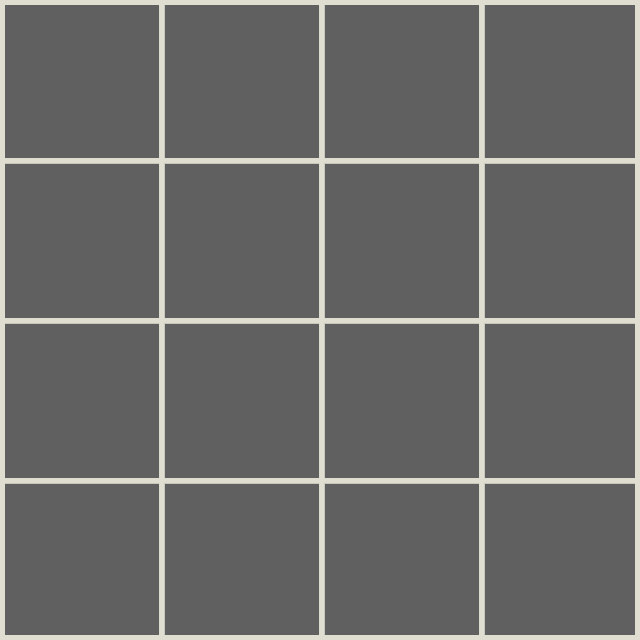
Write a Shadertoy shader that draws this pattern.

```glsl
#define TILES 4.0
#define LINE_WIDTH 0.0088
#define FRAME_WIDTH 0.0078
#define GRID_SHIFT vec2(0.0030, -0.0014)
#define TILE_COLOR vec3(0.376)
#define LINE_COLOR vec3(0.875, 0.87, 0.82)

// Distance on each axis to the nearest grid line centre
vec2 gridDistance(vec2 uv) {
    vec2 cell = fract((uv - GRID_SHIFT) * TILES + 0.5) - 0.5;
    return abs(cell) / TILES;
}

// Coverage of a band, smoothed over one pixel
float bandMask(float signedDist, float pixel) {
    return 1.0 - smoothstep(-0.5 * pixel, 0.5 * pixel, signedDist);
}

void mainImage(out vec4 fragColor, in vec2 fragCoord) {
    vec2 uv = fragCoord / iResolution.xy;
    float pixel = 1.0 / min(iResolution.x, iResolution.y);

    // Inner grid lines
    vec2 toLine = gridDistance(uv);
    float grid = min(toLine.x, toLine.y) - 0.5 * LINE_WIDTH;

    // Outer frame along the canvas edges
    vec2 toEdge = min(uv, 1.0 - uv);
    float frame = min(toEdge.x, toEdge.y) - FRAME_WIDTH;

    float lines = bandMask(min(grid, frame), pixel);
    fragColor = vec4(mix(TILE_COLOR, LINE_COLOR, lines), 1.0);
}
```
